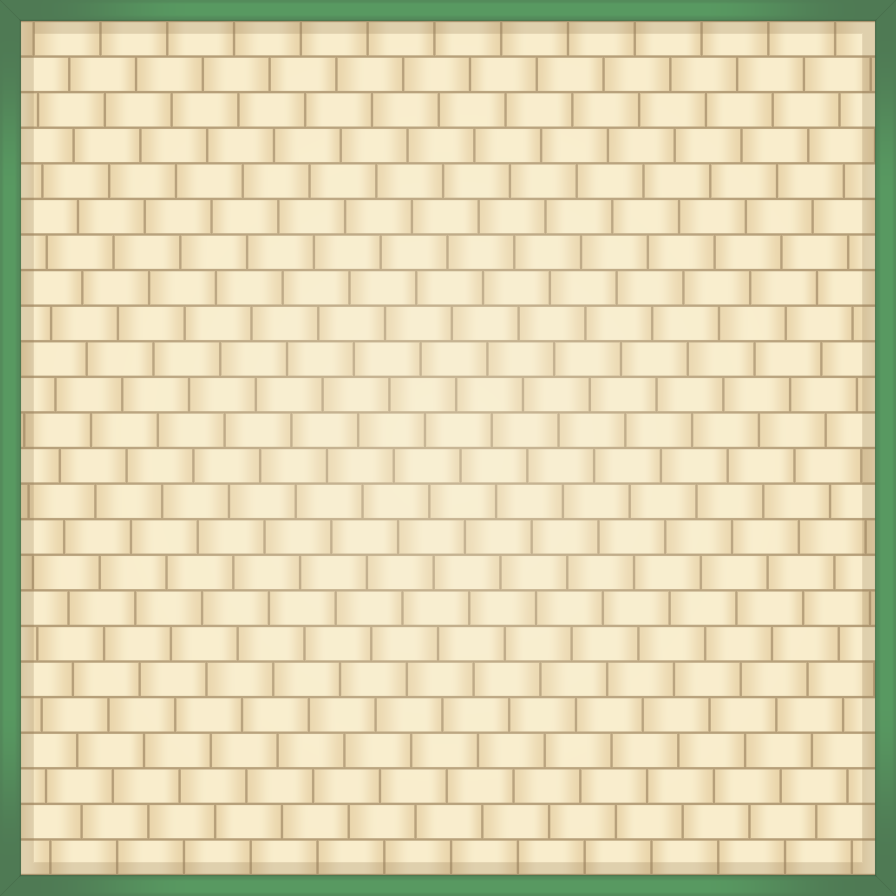
This texture is drawn by a three.js fragment shader. Its source:

```glsl
#define FRAME 0.0234
#define ROWS 24.0
#define BRICK_W 0.07454
#define ROW_SHIFT 0.0397
#define FIRST_JOINT 0.0376
#define JOINT_W 0.0027
#define RIM_W 0.0143
#define SOFT 0.0008

varying vec2 vUv;

const vec3 CREAM = vec3(0.975, 0.930, 0.800);
const vec3 TAN = vec3(0.910, 0.825, 0.655);
const vec3 JOINT = vec3(0.710, 0.620, 0.470);
const vec3 GLOW = vec3(0.970, 0.950, 0.880);
const vec3 RIM = vec3(0.600, 0.500, 0.350);
const vec3 GREEN_LIGHT = vec3(0.345, 0.600, 0.380);
const vec3 GREEN_DARK = vec3(0.310, 0.480, 0.330);

float hash(vec2 p) {
  vec3 q = fract(vec3(p.xyx) * 0.1031);
  q += dot(q, q.yzx + 33.33);
  return fract((q.x + q.y) * q.z);
}

// 1 inside the given distance, 0 outside
float fill(float d, float limit) {
  return 1.0 - smoothstep(limit - SOFT, limit + SOFT, d);
}

vec3 brickWall(vec2 uv) {
  float rowH = (1.0 - 2.0 * FRAME) / ROWS;
  float down = (1.0 - FRAME - uv.y) / rowH;
  float row = floor(down);
  float across = (uv.x - FIRST_JOINT - row * ROW_SHIFT) / BRICK_W;
  vec2 cell = vec2(floor(across), row);
  vec2 f = vec2(fract(across), fract(down));

  // Shaded brick ends, each reaching a slightly different length
  float reachL = mix(0.28, 0.44, hash(cell + 71.0));
  float reachR = mix(0.24, 0.40, hash(cell + 137.0));
  float shade = max(1.0 - smoothstep(0.0, reachL, f.x),
                    1.0 - smoothstep(0.0, reachR, 1.0 - f.x));
  vec3 color = mix(CREAM, TAN, shade * 0.9);

  // Mortar joints
  vec2 d = min(f, 1.0 - f) * vec2(BRICK_W, rowH);
  color = mix(color, JOINT, fill(min(d.x, d.y), JOINT_W * 0.5));

  // Pale glow in the middle
  float glow = 1.0 - smoothstep(0.0, 0.55, length(uv - 0.5));
  return mix(color, GLOW, glow * 0.28);
}

vec3 greenFrame(vec2 uv, float edge) {
  vec2 c = abs(uv - 0.5);
  float along = min(c.x, c.y);
  float depth = edge / FRAME;

  // Lit centre of each side, fading to the corners
  float lit = 1.0 - smoothstep(0.28, 0.46, along);
  float band = smoothstep(0.05, 0.22, depth) * (1.0 - smoothstep(0.68, 0.88, depth));
  vec3 color = mix(GREEN_DARK, GREEN_LIGHT, lit * mix(0.55, 1.0, band));

  // Mitred corners and dark inner lip
  float mitre = fill(abs(c.x - c.y), 0.0008);
  float lip = smoothstep(0.90, 1.0, depth);
  return color * (1.0 - 0.08 * mitre - 0.18 * lip);
}

void main() {
  vec2 toEdge = min(vUv, 1.0 - vUv);
  float edge = min(toEdge.x, toEdge.y);

  vec3 wall = brickWall(vUv);
  wall = mix(wall, RIM, 0.27 * fill(edge, FRAME + RIM_W));

  vec3 color = mix(wall, greenFrame(vUv, edge), fill(edge, FRAME));
  gl_FragColor = vec4(color, 1.0);
}
```
